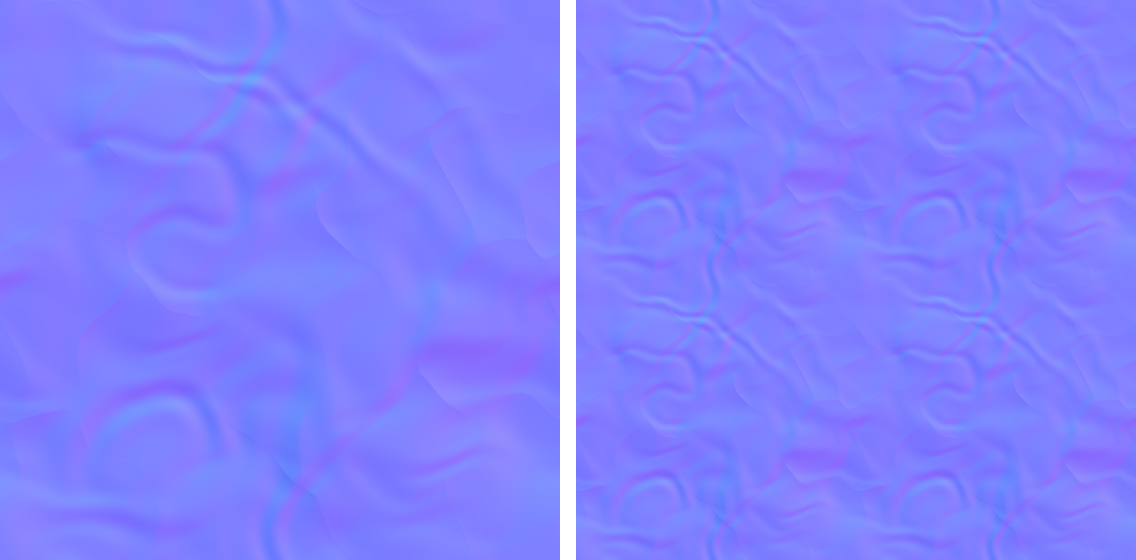
Left, the tile; right, the same tile 2 across and 2 down.
A Shadertoy shader for this texture map:

```glsl
// Tiling tangent-space normal map of soft rippled liquid with faint curved creases.

const float TAU = 6.2831853;

// Random pair in 0..1 for a lattice point that wraps after `period` cells.
vec2 hashWrapped(vec2 cell, vec2 period, float seed) {
    vec2 c = mod(cell, period) + seed * 17.0;
    vec3 q = fract(c.xyx * vec3(0.1031, 0.1030, 0.0973));
    q += dot(q, q.yzx + 33.33);
    return fract((q.xx + q.yz) * q.zy);
}

// Smooth value noise with whole numbers of cells across and up the tile.
float valueNoise(vec2 uv, vec2 period, float seed) {
    vec2 p = uv * period;
    vec2 cell = floor(p);
    vec2 f = p - cell;
    vec2 w = f * f * f * (f * (f * 6.0 - 15.0) + 10.0);
    float a = hashWrapped(cell, period, seed).x;
    float b = hashWrapped(cell + vec2(1.0, 0.0), period, seed).x;
    float c = hashWrapped(cell + vec2(0.0, 1.0), period, seed).x;
    float d = hashWrapped(cell + vec2(1.0, 1.0), period, seed).x;
    return mix(mix(a, b, w.x), mix(c, d, w.x), w.y);
}

// Squared distance to the nearest cell point; its slope jumps at cell borders.
float cellular(vec2 uv, vec2 period, float seed) {
    vec2 p = uv * period;
    vec2 cell = floor(p);
    float nearest = 8.0;
    for (int y = -1; y <= 1; y++) {
        for (int x = -1; x <= 1; x++) {
            vec2 neighbour = cell + vec2(x, y);
            vec2 offset = neighbour + hashWrapped(neighbour, period, seed) - p;
            nearest = min(nearest, dot(offset, offset));
        }
    }
    return nearest;
}

// Layered sines that bend straight lattice lines into curves.
vec2 bend(vec2 uv, float amount) {
    vec2 broad = sin(TAU * (2.0 * uv.yx + vec2(0.1, 0.6)) + 2.0 * sin(TAU * uv));
    vec2 fine = sin(TAU * (5.0 * uv.yx + vec2(2.0, -3.0) * uv.xy));
    return uv + amount * (broad + 0.5 * fine);
}

// Short wave trains along the contours of a noise field, fading in calm areas.
float ripples(vec2 uv, vec2 period, float waves, float shift, float seed) {
    float phase = waves * valueNoise(uv, period, seed) + shift;
    float strength = smoothstep(0.1, 0.9, valueNoise(uv, vec2(4.0, 3.0), seed + 1.0));
    return mix(0.2, 1.0, strength) * sin(phase);
}

float surfaceHeight(vec2 uv) {
    float crease = cellular(bend(uv, 0.03), vec2(5.0, 4.0), 3.0);
    vec2 curved = bend(uv, 0.016);

    // Whole-number shears keep the tiling and turn some ripples diagonal.
    vec2 rising = vec2(curved.x + curved.y, curved.y);
    vec2 falling = vec2(curved.x, curved.y - curved.x);

    // Broad swell, a little wider than tall.
    float swell = 0.020 * valueNoise(curved, vec2(3.0, 4.0), 11.0)
                + 0.007 * valueNoise(rising, vec2(5.0, 7.0), 2.0);

    // Crossing sets of ripples, kinked where they meet a crease.
    float waves = 0.0016 * ripples(curved, vec2(4.0, 5.0), 16.0, 4.0 * crease, 5.0)
                + 0.0013 * ripples(rising, vec2(4.0, 5.0), 14.0, -3.0 * crease, 8.0)
                + 0.0013 * ripples(falling, vec2(5.0, 6.0), 12.0, 3.0 * crease, 13.0)
                + 0.0013 * ripples(curved, vec2(6.0, 9.0), 10.0, -3.0 * crease, 16.0);

    return swell + waves + 0.004 * crease;
}

// Surface normal by central differences over a small canvas step.
vec3 surfaceNormal(vec2 uv, float stepSize) {
    vec2 e = vec2(stepSize, 0.0);
    float slopeX = surfaceHeight(uv + e.xy) - surfaceHeight(uv - e.xy);
    float slopeY = surfaceHeight(uv + e.yx) - surfaceHeight(uv - e.yx);
    return normalize(vec3(-vec2(slopeX, slopeY) / (2.0 * stepSize), 1.0));
}

void mainImage(out vec4 fragColor, in vec2 fragCoord) {
    vec2 uv = fragCoord / iResolution.xy;
    vec3 normal = surfaceNormal(uv, 0.0015);
    fragColor = vec4(0.5 + 0.5 * normal, 1.0);
}
```
